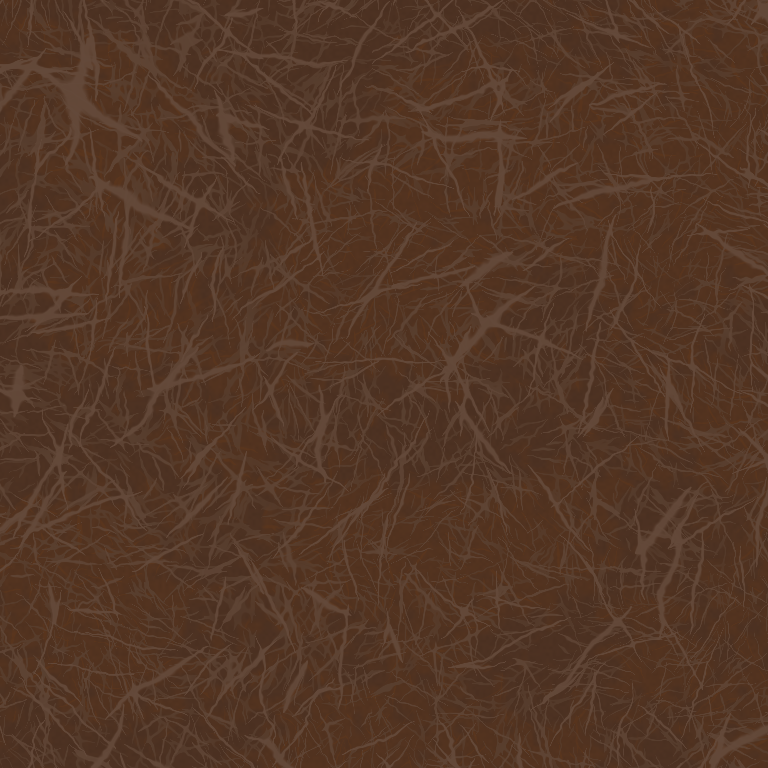
Write a Shadertoy shader that draws this texture.

```glsl
// Brown worn leather covered with a web of pale creases and fine scratches.

const vec3 HIDE_DARK  = vec3(0.298, 0.192, 0.132);
const vec3 HIDE_WARM  = vec3(0.322, 0.198, 0.122);
const vec3 RUST       = vec3(0.375, 0.215, 0.105);
const vec3 SCRATCH    = vec3(0.350, 0.250, 0.188);
const vec3 CREASE     = vec3(0.392, 0.288, 0.228);

const float COARSE_CELLS = 10.0;   // cells across the canvas
const float MEDIUM_CELLS = 17.0;
const float FINE_CELLS   = 27.0;
const float RUST_CELLS   = 34.0;
const float BEND         = 0.007;  // slow waviness of the creases
const float RAGGED       = 0.0016; // roughness of their edges
const float ANGLE_SPREAD = 2.1;    // scatter around the local direction

vec4 hash4(vec3 p) {
    vec4 q = fract(p.xyzx * vec4(0.1031, 0.1030, 0.0973, 0.1099));
    q += dot(q, q.wzxy + 33.33);
    return fract((q.xxyz + q.yzzw) * q.zywx);
}

vec2 noise2(vec2 p, float seed) {
    vec2 cell = floor(p), f = fract(p);
    f = f * f * (3.0 - 2.0 * f);
    vec2 a = hash4(vec3(cell, seed)).xy;
    vec2 b = hash4(vec3(cell + vec2(1, 0), seed)).xy;
    vec2 c = hash4(vec3(cell + vec2(0, 1), seed)).xy;
    vec2 d = hash4(vec3(cell + vec2(1, 1), seed)).xy;
    return mix(mix(a, b, f.x), mix(c, d, f.x), f.y);
}

// Sums the glow of scattered tapered strokes, so that crossings swell together.
float strokes(vec2 uv, float cells, int perCell, float thin, float thick, float seed) {
    vec2 p = uv * cells;
    vec2 home = floor(p);
    float glow = 0.0;
    for (int y = -1; y <= 1; y++)
    for (int x = -1; x <= 1; x++) {
        vec2 cell = home + vec2(x, y);
        vec2 region = noise2((cell + 0.5) / cells * 6.0, 3.0);
        for (int i = 0; i < perCell; i++) {
            vec4 place = hash4(vec3(cell, seed + float(i)));
            vec4 shape = hash4(vec3(cell, seed + float(i) + 50.0));
            float angle = region.x * 6.2832 + (place.z - 0.5) * ANGLE_SPREAD;
            vec2 along = vec2(cos(angle), sin(angle));
            vec2 offset = p - cell - place.xy;
            float halfLength = mix(0.25, 0.85, place.w);
            float t = dot(offset, along);
            float near = clamp(t, -halfLength, halfLength);
            float taper = 1.0 - 0.8 * pow(abs(near) / halfLength, 2.0);
            float width = mix(thin, thick, pow(shape.x, 4.0)) * taper;
            width *= mix(0.6, 1.35, region.y);
            glow += exp(-length(offset - along * near) / width);
        }
    }
    return glow;
}

float cover(float glow) {
    return smoothstep(0.3, 0.7, glow);
}

void mainImage(out vec4 fragColor, in vec2 fragCoord) {
    vec2 uv = fragCoord / iResolution.y;

    // Bent and ragged coordinates for the creases
    vec2 bent = uv + BEND * (noise2(uv * 22.0, 11.0) - 0.5) * 2.0;
    bent += RAGGED * (noise2(uv * 140.0, 12.0) - 0.5) * 2.0;

    // Hide with warm patches and faint grain
    float warmth = 0.6 * noise2(uv * 7.0, 21.0).x + 0.4 * noise2(uv * 60.0, 22.0).x;
    vec3 color = mix(HIDE_DARK, HIDE_WARM, smoothstep(0.4, 0.65, warmth));
    color *= 1.0 + 0.05 * (noise2(uv * 230.0, 23.0).x - 0.5);

    // Rust flecks, then fine scratches of uneven strength
    float rust = cover(strokes(bent, RUST_CELLS, 1, 0.05, 0.09, 100.0));
    color = mix(color, RUST, 0.5 * rust * smoothstep(0.35, 0.7, warmth));
    float fine = cover(strokes(bent, FINE_CELLS, 4, 0.040, 0.062, 200.0));
    color = mix(color, SCRATCH, fine * mix(0.45, 1.0, noise2(uv * 35.0, 24.0).x));

    // Medium creases and the broad branching ones
    float medium = cover(strokes(bent, MEDIUM_CELLS, 3, 0.026, 0.050, 300.0));
    color = mix(color, mix(SCRATCH, CREASE, 0.6), 0.85 * medium);
    float broad = cover(strokes(bent, COARSE_CELLS, 2, 0.024, 0.075, 400.0));
    color = mix(color, CREASE, 0.92 * broad);

    fragColor = vec4(color, 1.0);
}
```
